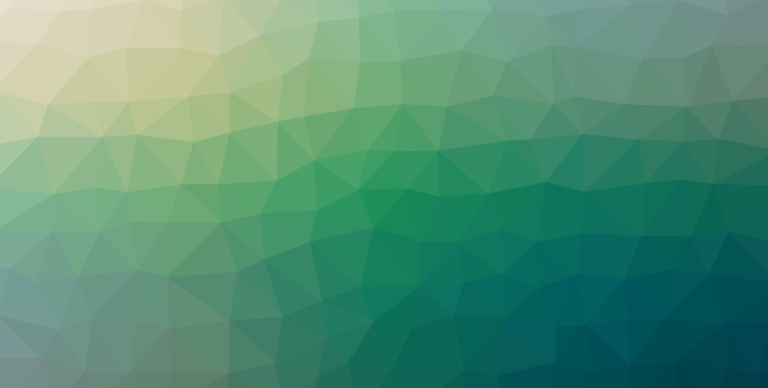
Write a WebGL 1 fragment shader that draws this background.

```glsl
precision highp float;
uniform vec2 u_resolution;

const vec2 GRID = vec2(17.0, 8.6);

vec2 hash2(vec2 cell) {
  vec2 k = vec2(dot(cell, vec2(127.1, 311.7)), dot(cell, vec2(269.5, 183.3)));
  return fract(sin(k) * 43758.55);
}

// Rows of the mesh climb by about one cell left of the centre
float rowShift(float x) {
  return 1.1 - 0.93 * smoothstep(0.28, 0.5, x / GRID.x);
}

vec2 meshVertex(vec2 cell) {
  vec2 jitter = (hash2(cell) - 0.5) * vec2(0.62, 0.44);
  return cell + jitter + vec2(0.0, rowShift(cell.x));
}

// Cream, sand, green, teal and deep blue at even steps
vec3 ramp(float t) {
  t = clamp(t, 0.0, 1.0) * 4.0;
  vec3 color = mix(vec3(0.92, 0.88, 0.82), vec3(0.74, 0.765, 0.55), min(t, 1.0));
  color = mix(color, vec3(0.12, 0.575, 0.355), clamp(t - 1.0, 0.0, 1.0));
  color = mix(color, vec3(0.0, 0.37, 0.38), clamp(t - 2.0, 0.0, 1.0));
  return mix(color, vec3(0.0, 0.23, 0.29), clamp(t - 3.0, 0.0, 1.0));
}

// Signed distance to a line, positive on its inner side
float edgeDistance(vec2 p, vec2 a, vec2 b) {
  vec2 along = normalize(b - a);
  vec2 offset = p - a;
  return along.x * offset.y - along.y * offset.x;
}

// Flat facet coloured at its centroid: rgb weighted by coverage
vec4 facet(vec2 p, vec2 a, vec2 b, vec2 c, float pixel) {
  float inner = min(edgeDistance(p, a, b),
                    min(edgeDistance(p, b, c), edgeDistance(p, c, a)));
  float coverage = clamp(inner / pixel + 0.5, 0.0, 1.0);
  vec2 center = (a + b + c) / 3.0;
  vec2 place = center / GRID;
  vec3 color = 0.5 * (ramp(place.x) + ramp(place.y));
  color += (hash2(floor(center * 20.0)).x - 0.5) * 0.02;
  return vec4(color, 1.0) * coverage;
}

void main() {
  vec2 uv = gl_FragCoord.xy / u_resolution;
  vec2 p = vec2(uv.x, 1.0 - uv.y) * GRID;
  float pixel = GRID.y / u_resolution.y;
  vec2 home = floor(p - vec2(0.0, rowShift(p.x)));
  vec4 sum = vec4(0.0);

  // Split each nearby quad along its shorter diagonal
  for (int j = -1; j <= 1; j++) {
    for (int i = -1; i <= 1; i++) {
      vec2 cell = home + vec2(float(i), float(j));
      vec2 a = meshVertex(cell);
      vec2 b = meshVertex(cell + vec2(1.0, 0.0));
      vec2 c = meshVertex(cell + vec2(1.0, 1.0));
      vec2 d = meshVertex(cell + vec2(0.0, 1.0));
      if (distance(a, c) < distance(b, d)) {
        sum += facet(p, a, b, c, pixel) + facet(p, a, c, d, pixel);
      } else {
        sum += facet(p, a, b, d, pixel) + facet(p, b, c, d, pixel);
      }
    }
  }
  gl_FragColor = vec4(sum.rgb / max(sum.a, 0.001), 1.0);
}
```
